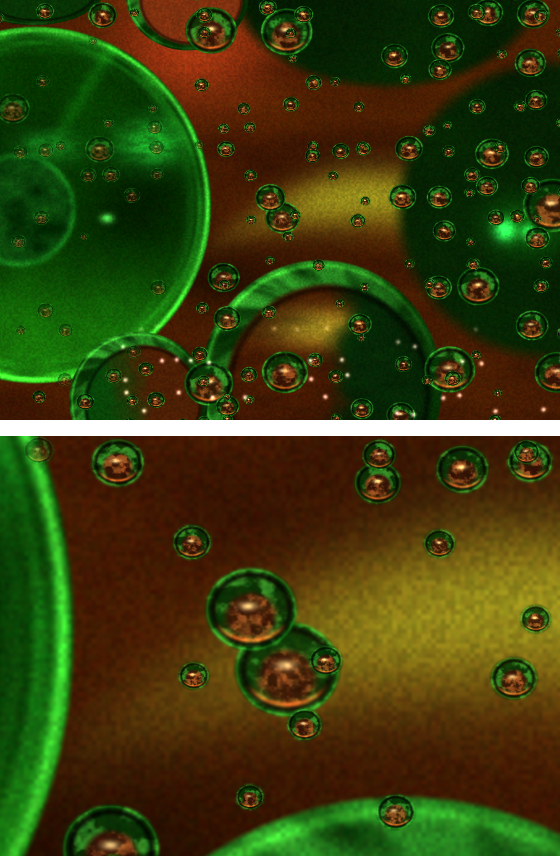
Top: the whole. Bottom: its middle third, enlarged.
Write a WebGL 1 fragment shader that draws this texture.

```glsl
precision highp float;
uniform vec2 u_resolution;

float hash(vec2 p) {
  vec3 q = fract(p.xyx * 0.1031);
  q += dot(q, q.yzx + 33.33);
  return fract((q.x + q.y) * q.z);
}

float noise(vec2 p) {
  vec2 i = floor(p), f = fract(p);
  f *= f * (3.0 - 2.0 * f);
  return mix(mix(hash(i), hash(i + vec2(1, 0)), f.x),
             mix(hash(i + vec2(0, 1)), hash(i + vec2(1, 1)), f.x), f.y);
}

float fbm(vec2 p) {
  return 0.55 * noise(p) + 0.3 * noise(p * 2.1 + 7.0) + 0.15 * noise(p * 4.3 + 19.0);
}

float band(float x, float center, float width) {
  float t = (x - center) / width;
  return exp(-t * t);
}

float glow(vec2 p, vec2 center, vec2 size) {
  return band(length((p - center) / size), 0.0, 1.0);
}

float disc(vec2 q, float soft) {
  return 1.0 - smoothstep(1.0 - soft, 1.0 + soft, length(q));
}

// Amber liquid with an orange lamp above and a curved yellow reflection
vec3 backdrop(vec2 p) {
  vec3 col = mix(vec3(0.17, 0.05, 0.01), vec3(0.36, 0.15, 0.01), fbm(p * vec2(3, 8)));
  col = mix(col, vec3(0.72, 0.23, 0.08), 0.9 * glow(p, vec2(0.46, 0.9), vec2(0.18, 0.14)));
  float arc = p.y - 0.53 + 0.8 * (p.x - 0.88) * (p.x - 0.88);
  float reach = smoothstep(0.42, 0.85, p.x);
  col = mix(col, vec3(0.6, 0.56, 0.11), reach * band(arc, 0.0, 0.03 + 0.04 * reach));
  return col * (1.0 - 0.5 * glow(p, vec2(0.53, 0.32), vec2(0.15, 0.07)));
}

// Big clear green sphere with streaked rim and ragged reflections
vec3 greenSphere(vec3 col, vec2 p) {
  vec2 q = (p - vec2(0.085, 0.512)) / vec2(0.418, 0.424);
  float d = length(q);
  float cloud = fbm(q * 3.0 + 4.0);
  vec3 body = mix(vec3(0.02, 0.21, 0.005), vec3(0.08, 0.42, 0.03), smoothstep(0.1, 0.85, -q.y));
  body *= 0.75 + 0.5 * cloud;
  body *= 1.0 - 0.45 * glow(p, vec2(0.31, 0.5), vec2(0.13, 0.12));
  body += vec3(0.02, 0.12, 0.02) * band(q.x - 0.6 * q.y, -0.1, 0.05) * smoothstep(0.2, 0.6, q.y);
  float ragged = 0.35 + 0.9 * fbm(p * vec2(25, 70));
  float shine = glow(p, vec2(0.36, 0.66), vec2(0.07, 0.05)) + 0.6 * glow(p, vec2(0.12, 0.65), vec2(0.07, 0.035));
  body += vec3(0.12, 0.62, 0.2) * shine * ragged;
  body += vec3(0.3, 0.75, 0.3) * glow(p, vec2(0.255, 0.48), vec2(0.015, 0.011));
  vec2 inner = (p - vec2(0.045, 0.5)) / 0.135;
  body = mix(body, vec3(0.03, 0.24, 0.04) + 0.35 * (fbm(inner * 3.0) - 0.5) * vec3(0.3, 1, 0.3), 0.75 * disc(inner, 0.04));
  body += vec3(0.03, 0.16, 0.04) * band(length(inner), 0.96, 0.06);
  float streak = noise(vec2(atan(q.y, q.x) * 5.0, d * 45.0));
  body += vec3(0.1, 0.4, 0.1) * smoothstep(0.82, 1.0, d) * streak;
  body += vec3(0.16, 0.4, 0.13) * band(d, 0.98, 0.014);
  return mix(col, body, disc(q, 0.008));
}

// Hollow glass ring, thick on its upper left
vec3 glassRing(vec3 col, vec2 q, vec3 core) {
  float d = length(q);
  vec2 dir = q / max(d, 0.001);
  float side = 0.5 + 0.5 * dot(dir, vec2(-0.8, 0.6));
  float n = fbm(dir * 4.0 + d * 3.0);
  vec3 green = mix(vec3(0.02, 0.17, 0.01), vec3(0.2, 0.65, 0.17), side * smoothstep(0.25, 0.75, n));
  float wall = smoothstep(0.9 - 0.16 * side, 0.94 - 0.13 * side, d);
  vec3 body = mix(core, green, wall);
  body += vec3(0.1, 0.3, 0.08) * side * band(d, 0.96, 0.02);
  body *= 1.0 - 0.5 * band(d, 0.9 - 0.16 * side, 0.03);
  return mix(col, body, disc(q, 0.012));
}

// Small bubble: mottled red core, green shell, orange crescent
vec3 bubble(vec3 col, vec2 q, float seed, float soft, float opacity) {
  float d = length(q);
  float n = fbm(q * 3.0 + seed * 40.0);
  vec3 shell = mix(vec3(0.02, 0.2, 0.02), vec3(0.2, 0.6, 0.16), smoothstep(0.42, 0.75, n));
  vec3 core = mix(vec3(0.2, 0.07, 0.02), vec3(0.62, 0.32, 0.13), smoothstep(0.4, 0.75, fbm(q * 4.0 + seed * 90.0)));
  vec3 body = mix(core, shell, smoothstep(0.4, 0.65, d + 0.3 * q.y));
  body *= 1.0 - 0.75 * band(d, 0.84, 0.07);
  body += vec3(0.65, 0.2, 0.08) * band(length(q - vec2(0, 0.12)), 0.87, 0.06) * smoothstep(0.25, 0.7, -q.y);
  body += vec3(0.8, 0.75, 0.5) * glow(q, vec2(0.3 * seed - 0.1, 0.08), vec2(0.18, 0.1));
  body += vec3(0.04, 0.2, 0.04) * band(d, 0.97, 0.04);
  return mix(col, body, opacity * disc(q, soft));
}

void main() {
  vec2 p = gl_FragCoord.xy / u_resolution.y;
  vec3 col = backdrop(p);

  // Dark out-of-focus spheres and the green lamp inside one of them
  vec3 shade = vec3(0.015, 0.09, 0.008) + vec3(0.01, 0.08, 0.005) * fbm(p * 5.0);
  col = mix(col, shade, disc((p - vec2(0.92, 1.03)) / vec2(0.36, 0.235), 0.07));
  col = mix(col, shade, disc((p - vec2(1.32, 0.5)) / vec2(0.37, 0.35), 0.07));
  col += vec3(0.02, 0.22, 0.03) * glow(p, vec2(1.26, 0.46), vec2(0.1, 0.07));
  col += vec3(0.2, 0.9, 0.4) * (glow(p, vec2(1.203, 0.453), vec2(0.025)) + 0.7 * glow(p, vec2(1.26, 0.448), vec2(0.018)));

  // Large glass bodies
  col = greenSphere(col, p);
  vec3 pool = mix(vec3(0.25, 0.09, 0.01), vec3(0.62, 0.52, 0.12), glow(p, vec2(0.76, 0.22), vec2(0.12, 0.045)));
  pool = mix(pool, vec3(0.02, 0.14, 0.02), smoothstep(0.82, 0.92, p.x + 0.1 * fbm(p * 12.0)));
  pool *= 0.65 + 0.7 * fbm(p * vec2(6, 22));
  col = glassRing(col, (p - vec2(0.764, 0.08)) / vec2(0.288, 0.3), pool);
  vec3 murk = mix(vec3(0.03, 0.27, 0.03), vec3(0.3, 0.12, 0.02), smoothstep(0.3, 0.42, p.x + 0.1 * fbm(p * 15.0)));
  col = glassRing(col, (p - vec2(0.33, 0.045)) / 0.165, murk);
  col = glassRing(col, (p - vec2(0.446, 1.01)) / vec2(0.146, 0.13), vec3(0.5, 0.19, 0.06));
  col = glassRing(col, (p - vec2(0.08, 1.03)) / vec2(0.17, 0.09), vec3(0.03, 0.2, 0.02));

  // Scattered bubbles, three sizes, sparse on the green sphere
  for (int i = 0; i < 3; i++) {
    float layer = float(i);
    float cell = 0.2 * pow(0.52, layer);
    vec2 grid = p / cell + layer * 5.3;
    vec2 id = floor(grid) + layer * 31.0;
    float seed = hash(id + 3.7);
    float radius = mix(0.16, 0.37, hash(id + 11.3));
    vec2 offset = (vec2(hash(id + 21.1), hash(id + 45.9)) - 0.5) * (0.94 - 2.0 * radius);
    vec2 center = (floor(grid) + 0.5 + offset - layer * 5.3) * cell;
    float onSphere = disc((center - vec2(0.085, 0.512)) / 0.45, 0.02);
    float present = step(seed, mix(0.46 - 0.1 * layer, 0.08 * layer, onSphere));
    vec2 q = (p - center) / (radius * cell) * vec2(0.95, 1.05);
    col = bubble(col, q, seed, 0.0025 / (radius * cell), present * mix(0.9, 0.5, onSphere));
  }

  // Pinkish sparkles near the bottom
  vec2 spark = p / 0.04;
  vec2 sparkId = floor(spark);
  vec2 sparkPos = 0.3 + 0.4 * vec2(hash(sparkId + 5.0), hash(sparkId + 9.0));
  float lit = step(hash(sparkId + 70.0), 0.16) * smoothstep(0.2, 0.3, p.x) * (1.0 - smoothstep(0.12, 0.27, p.y));
  col += vec3(0.9, 0.75, 0.7) * lit * glow(fract(spark), sparkPos, vec2(0.13));

  // Sensor grain
  col *= 0.88 + 0.24 * noise(p * 260.0);
  col += 0.035 * (vec3(noise(p * 210.0 + 9.0), noise(p * 230.0 + 40.0), 0.4) - 0.5);
  gl_FragColor = vec4(clamp(col, 0.0, 1.0), 1.0);
}
```
